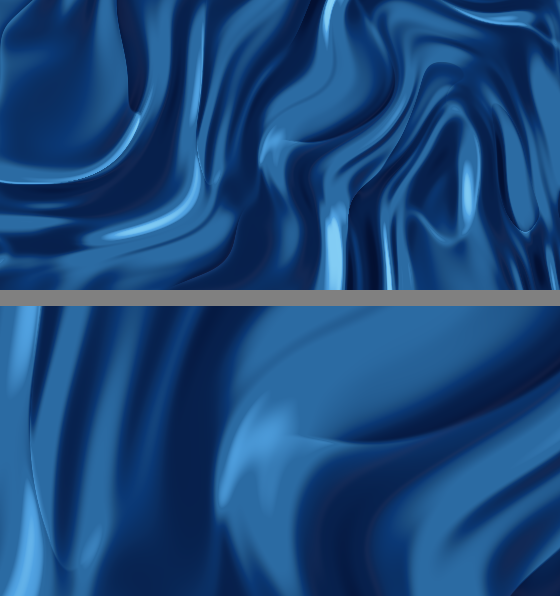
Top: the whole. Bottom: its middle third, enlarged.
Reproduce this texture procedurally as a Shadertoy shader.

```glsl
const vec3 ABYSS  = vec3(0.01, 0.06, 0.19);
const vec3 NAVY   = vec3(0.02, 0.10, 0.26);
const vec3 DENIM  = vec3(0.04, 0.18, 0.38);
const vec3 ROYAL  = vec3(0.04, 0.22, 0.46);
const vec3 SLATE  = vec3(0.11, 0.31, 0.51);
const vec3 STEEL  = vec3(0.17, 0.42, 0.64);
const vec3 SHEEN  = vec3(0.32, 0.64, 0.89);
const vec3 GLEAM  = vec3(0.58, 0.86, 0.98);
const vec3 VIOLET = vec3(0.20, 0.21, 0.36);

const vec2  SWEEP_CENTER = vec2(-0.1, 1.3);   // wide folds bend around this
const vec2  ARCH_CENTER  = vec2(1.62, 0.42);  // tight folds hang over this
const float ARCH_DENSITY = 1.6;
const float WARP         = 0.42;
const vec2  LIGHT        = vec2(0.80, -0.60);
const float SLOPE_SPREAD = 0.78;   // slope that counts as one step of tone
const float BANDING      = 0.32;   // strength of the liquid reflections
const float CREST_WIDTH  = 0.036;
const float CREST_GLOW   = 1.35;
const float LAP_SHADOW   = 0.9;

// Random gradient of a lattice cell
vec3 hashGradient(vec3 cell) {
    uvec3 v = uvec3(ivec3(cell)) * 1664525u + 1013904223u;
    v.x += v.y * v.z; v.y += v.z * v.x; v.z += v.x * v.y;
    v ^= v >> 16u;
    v.x += v.y * v.z; v.y += v.z * v.x; v.z += v.x * v.y;
    return vec3(v) / 2147483648.0 - 1.0;
}

float corner(vec3 cell, vec3 f, vec3 offset) {
    return dot(hashGradient(cell + offset), f - offset);
}

// Smooth gradient noise around zero
float noise(vec3 p) {
    vec3 c = floor(p), f = p - c;
    vec3 s = f * f * f * (f * (f * 6.0 - 15.0) + 10.0);
    vec2 o = vec2(0.0, 1.0);
    vec4 near = vec4(corner(c, f, o.xxx), corner(c, f, o.yxx),
                     corner(c, f, o.xyx), corner(c, f, o.yyx));
    vec4 far = vec4(corner(c, f, o.xxy), corner(c, f, o.yxy),
                    corner(c, f, o.xyy), corner(c, f, o.yyy));
    vec4 m = mix(near, far, s.z);
    vec2 row = mix(m.xz, m.yw, s.x);
    return mix(row.x, row.y, s.y);
}

// Coordinate across the folds; its level lines run along them
float foldCoord(vec2 p) {
    float sweep = length(p - SWEEP_CENTER);
    vec2 d = p - ARCH_CENTER;
    d.y = 0.5 * (d.y + sqrt(d.y * d.y + 0.02));   // folds hang straight below
    float arch = 2.38 - ARCH_DENSITY * sqrt(dot(d, d) + 0.004);
    return mix(sweep, arch, smoothstep(0.70, 1.35, p.x));
}

// x: height of the cloth, y: signed distance-like value to a fold crest
vec2 cloth(vec2 p) {
    p += WARP * vec2(noise(vec3(p * 1.7, 1.3)), noise(vec3(p * 1.7, 7.7)));
    float u = foldCoord(p);
    float swell = noise(vec3(u * 3.6, p * 1.7 + 3.0));
    u += 0.14 * swell;
    float fold = noise(vec3(u * 7.0, p * 2.3 + 9.0));
    float pleat = noise(vec3(u * 12.0, p * 2.8 + 14.0));
    float crest = noise(vec3(u * 3.4, p * 1.8 + 20.0));
    float ridge = sqrt(crest * crest + 0.0015);
    float busy = smoothstep(0.9, 1.5, p.x);
    return vec2(0.16 * swell + 0.10 * fold - 0.17 * ridge
                + mix(0.022, 0.045, busy) * pleat, crest);
}

// Linear step between two tones
float ramp(float a, float b, float t) {
    return clamp((t - a) / (b - a), 0.0, 1.0);
}

// Tone from 0 to 1 to satin colour
vec3 satin(float t) {
    vec3 c = mix(ABYSS, NAVY, ramp(0.00, 0.08, t));
    c = mix(c, DENIM, ramp(0.08, 0.27, t));
    c = mix(c, ROYAL, ramp(0.27, 0.47, t));
    c = mix(c, SLATE, ramp(0.47, 0.64, t));
    c = mix(c, STEEL, ramp(0.64, 0.84, t));
    c = mix(c, SHEEN, ramp(0.88, 0.982, t));
    return mix(c, GLEAM, ramp(0.982, 1.0, t));
}

void mainImage(out vec4 fragColor, in vec2 fragCoord) {
    vec2 p = fragCoord / iResolution.y;

    // Slope towards the light
    vec2 e = vec2(0.004, 0.0);
    vec2 here = cloth(p);
    vec2 slope = vec2(cloth(p + e.xy).x, cloth(p + e.yx).x) - here.x;
    float tone = dot(slope / e.x, LIGHT) / SLOPE_SPREAD;
    float tint = exp(-pow((tone + 0.6) / 0.16, 2.0));
    tone += BANDING * sin(tone * 3.0);

    // Crests that gleam, and laps that cast a soft shadow on one side
    float crest = here.y;
    float patches = noise(vec3(p * 2.2, 31.5));
    float gleaming = smoothstep(-0.05, 0.25, patches);
    float lapped = smoothstep(0.08, -0.14, patches);
    tone += CREST_GLOW * gleaming * exp(-pow(crest / CREST_WIDTH, 2.0));
    float under = smoothstep(-0.004, 0.004, crest);
    float shadow = under * exp(-max(crest, 0.0) * 16.0);
    float rim = (1.0 - under) * exp(min(crest, 0.0) * 45.0);
    tone += lapped * (0.9 * rim - LAP_SHADOW * shadow);

    // Even out the shares of the tones
    vec3 color = satin(1.0 / (1.0 + exp(-1.7 * tone)));
    color = mix(color, VIOLET, 0.22 * tint * lapped);
    fragColor = vec4(color, 1.0);
}
```
